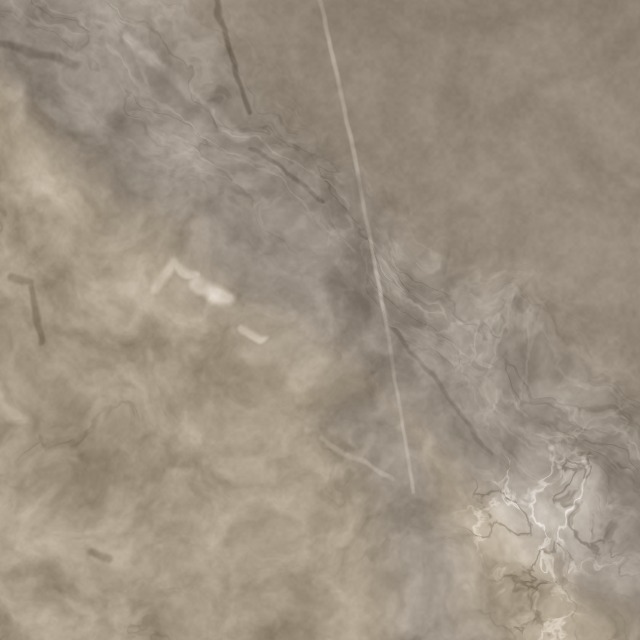
Give the GLSL for this texture, as a three.js fragment shader.

```glsl
// Weathered taupe stone: warm beige ground, a grey diagonal band of streaky veins,
// a crackled pale patch, and a few fine seams and cracks.
// Warped value-noise fbm sets one tone per point; strokes are wobbled segments.

#define BEIGE_TONE 0.632
#define TAUPE_TONE 0.572
#define GREY_TONE 0.585
#define TONE_TO_RGB vec3(0.0, 0.044, 0.102)
#define WARM_SHIFT vec3(0.008, 0.0, -0.016)
#define BAND_CENTRE vec2(0.57, 0.62)
#define BAND_DIR vec2(0.76, -0.65)
#define MOTTLE 0.26
#define VEIN_GAIN 0.085
#define GRAIN 0.045

varying vec2 vUv;

float hash(vec2 p) {
  vec3 q = fract(vec3(p.xyx) * 0.1031);
  q += dot(q, q.yzx + 33.33);
  return fract((q.x + q.y) * q.z);
}

float noise(vec2 p) {
  vec2 i = floor(p), f = fract(p);
  f = f * f * (3.0 - 2.0 * f);
  return mix(mix(hash(i), hash(i + vec2(1.0, 0.0)), f.x),
             mix(hash(i + vec2(0.0, 1.0)), hash(i + vec2(1.0, 1.0)), f.x), f.y);
}

float fbm(vec2 p) {
  float sum = 0.0, amp = 0.5;
  for (int i = 0; i < 5; i++) {
    sum += amp * noise(p);
    p = mat2(0.8, 0.6, -0.6, 0.8) * p * 2.03 + 17.3;
    amp *= 0.5;
  }
  return sum / 0.97;
}

// Thin contour lines of the noise field.
float veins(vec2 p, float width) {
  return 1.0 - smoothstep(0.0, width, abs(fbm(p) - 0.5));
}

// Soft elliptical blob.
float blob(vec2 p, vec2 centre, vec2 radius) {
  vec2 d = (p - centre) / radius;
  return exp(-dot(d, d));
}

// Soft-edged line segment.
float stroke(vec2 p, vec2 a, vec2 b, float width) {
  vec2 ab = b - a;
  float h = clamp(dot(p - a, ab) / dot(ab, ab), 0.0, 1.0);
  return 1.0 - smoothstep(width * 0.2, width, length(p - a - ab * h));
}

void main() {
  vec2 p = vUv;
  vec2 warp = vec2(fbm(p * 6.0 + 3.0), fbm(p * 6.0 + 41.0)) - 0.5;
  vec2 w = p + 0.13 * warp;
  vec2 fine = vec2(noise(p * 42.0), noise(p * 42.0 + 9.0)) - 0.5;
  vec2 q = p + 0.03 * warp + 0.008 * fine;

  // Broad zones, measured along and across the diagonal band.
  vec2 rel = w - BAND_CENTRE;
  float along = dot(rel, BAND_DIR);
  float across = dot(rel, vec2(-BAND_DIR.y, BAND_DIR.x));
  float taupe = smoothstep(0.02, 0.16, across);
  float grey = smoothstep(-0.23, -0.13, across) * (1.0 - taupe);
  grey = max(grey, 0.8 * stroke(w, vec2(0.57, 0.34), vec2(0.70, 0.02), 0.10));
  float band = exp(-pow(across / 0.095, 2.0));
  float beige = (1.0 - grey) * (1.0 - taupe);
  float tone = mix(mix(BEIGE_TONE, GREY_TONE, grey), TAUPE_TONE, taupe);
  tone -= 0.025 * blob(w, vec2(0.37, 0.65), vec2(0.08, 0.11));

  // Mottling, calmer in the taupe corner.
  float calm = 1.0 - 0.6 * taupe;
  tone += MOTTLE * calm * (fbm(w * 11.0) - 0.5);
  tone += 0.16 * calm * (fbm(w * 34.0 + 7.0) - 0.5);
  tone += 0.10 * (fbm(p * 4.0 + 60.0) - 0.5);
  tone -= 0.045 * beige * veins(w * 7.0 + 20.0, 0.022) * smoothstep(0.45, 0.65, fbm(p * 5.0 + 80.0));

  // Streaks and flecks running down the band.
  float streak = veins(vec2(along * 9.0, across * 26.0) + 5.0, 0.07);
  float fleck = veins(w * 17.0 + 31.0, 0.06);
  tone += band * VEIN_GAIN * (0.6 * streak + 0.6 * fleck * smoothstep(-0.5, 0.4, along));
  tone -= 0.05 * band * veins(vec2(along * 6.0, across * 20.0) + 50.0, 0.03);

  // Pale patch with dark and bright crackle.
  float patchArea = blob(p, vec2(0.85, 0.21), vec2(0.13, 0.09))
                  + 0.8 * blob(p, vec2(0.88, 0.05), vec2(0.10, 0.11));
  float pale = smoothstep(0.38, 0.75, patchArea * 0.62 + fbm(w * 12.0 + 90.0) - 0.25);
  pale *= smoothstep(0.08, 0.45, patchArea);
  tone += 0.10 * pale;
  tone += pale * (0.12 * veins(w * 18.0 + 13.0, 0.05) - 0.13 * veins(w * 15.0 + 70.0, 0.04));

  // Long pale seam and shorter light veins.
  vec2 s = p + 0.008 * warp + 0.002 * fine;
  float seam = max(stroke(s, vec2(0.498, 1.01), vec2(0.555, 0.75), 0.0055),
                   stroke(s, vec2(0.555, 0.75), vec2(0.602, 0.50), 0.0050));
  seam = max(seam, 0.8 * stroke(s, vec2(0.602, 0.50), vec2(0.645, 0.23), 0.0045));
  tone += 0.11 * seam * (0.6 + 0.6 * noise(p * 28.0));
  float light = 0.8 * stroke(q, vec2(0.245, 0.55), vec2(0.275, 0.588), 0.012);
  light = max(light, 0.8 * stroke(q, vec2(0.275, 0.588), vec2(0.31, 0.57), 0.009));
  light = max(light, 1.2 * stroke(q, vec2(0.31, 0.56), vec2(0.36, 0.535), 0.016));
  light = max(light, stroke(q, vec2(0.38, 0.49), vec2(0.41, 0.473), 0.009));
  light = max(light, 0.5 * stroke(q, vec2(0.20, 0.945), vec2(0.38, 0.79), 0.013));
  light = max(light, 0.5 * stroke(q, vec2(0.50, 0.315), vec2(0.61, 0.25), 0.006));
  tone += 0.14 * light * (0.6 + 0.6 * noise(p * 45.0 + 4.0));

  // Dark cracks.
  float crack = max(stroke(q, vec2(0.325, 1.01), vec2(0.35, 0.93), 0.007),
                    stroke(q, vec2(0.35, 0.93), vec2(0.39, 0.83), 0.006));
  crack = max(crack, 0.7 * stroke(q, vec2(0.39, 0.77), vec2(0.50, 0.685), 0.006));
  crack = max(crack, stroke(q, vec2(0.02, 0.56), vec2(0.05, 0.55), 0.010));
  crack = max(crack, stroke(q, vec2(0.05, 0.55), vec2(0.068, 0.46), 0.008));
  crack = max(crack, 0.8 * stroke(q, vec2(0.0, 0.93), vec2(0.125, 0.90), 0.010));
  crack = max(crack, 0.6 * stroke(q, vec2(0.61, 0.49), vec2(0.77, 0.29), 0.006));
  crack = max(crack, stroke(q, vec2(0.145, 0.138), vec2(0.175, 0.132), 0.011));
  tone -= 0.11 * crack;

  // Fine grain, then colour: beige leans warm, grey leans cool.
  tone += GRAIN * (0.6 * noise(p * 110.0) + 0.4 * noise(p * 210.0) - 0.5);
  vec3 colour = vec3(tone) - TONE_TO_RGB * (1.0 - 0.5 * smoothstep(0.70, 1.0, tone));
  colour += WARM_SHIFT * (beige - 0.8 * grey);
  gl_FragColor = vec4(clamp(colour, 0.0, 1.0), 1.0);
}
```
